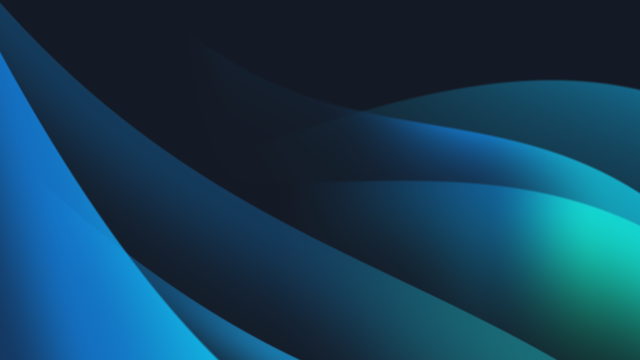
Reproduce this background procedurally as a WebGL 1 fragment shader.

```glsl
precision highp float;
// Dark backdrop with soft, glowing blue and teal ribbons sweeping in from both sides.
uniform vec2 u_resolution;

const vec3 NIGHT = vec3(0.08, 0.102, 0.145);

// Cubic height of a ribbon's upper edge at x
float edgeCurve(vec4 c, float x) {
  return c.x + x * (c.y + x * (c.z + x * c.w));
}

// Soft coverage of the area below an edge, at least a pixel wide
float coverage(float depth, float softness) {
  float w = max(softness, 1.0 / u_resolution.y);
  return smoothstep(-w, w, depth);
}

// Light that fades with squared depth below the edge
float falloff(float depth, float rate) {
  float d = max(depth, 0.0);
  return exp(-rate * d * d);
}

// Dim ribbon arching behind the others
vec3 backRibbon(vec3 col, vec2 p) {
  float depth = edgeCurve(vec4(0.442, 0.07, 1.193, -0.955), p.x) - p.y;
  float light = smoothstep(0.35, 1.1, p.x) * exp(-3.0 * max(depth, 0.0));
  return mix(col, mix(NIGHT, vec3(0.08, 0.42, 0.56), light), coverage(depth, 0.005));
}

// Translucent tail that turns into a bright blue and cyan band
vec3 middleRibbon(vec3 col, vec2 p) {
  float depth = edgeCurve(vec4(1.657, -3.861, 5.283, -2.616), p.x) - p.y;
  vec3 tint = mix(vec3(0.08, 0.44, 0.74), vec3(0.08, 0.66, 0.76), smoothstep(0.72, 0.95, p.x));
  float light = 0.14 * smoothstep(0.28, 0.37, p.x) + 0.86 * smoothstep(0.5, 0.75, p.x);
  light *= exp(-mix(9.0, 1.0, smoothstep(0.7, 0.97, p.x)) * max(depth, 0.0));
  float opacity = mix(0.45, 1.0, smoothstep(0.45, 0.65, p.x));
  return mix(col, mix(NIGHT, tint, light), opacity * coverage(depth, 0.005));
}

// Broad front ribbon with the turquoise highlight
vec3 frontRibbon(vec3 col, vec2 p) {
  float depth = edgeCurve(vec4(0.663, -1.043, 2.068, -1.315), p.x) - p.y;
  vec3 tint = mix(vec3(0.07, 0.42, 0.66), vec3(0.08, 0.83, 0.82), smoothstep(0.76, 0.93, p.x));
  tint.b *= 1.0 - 0.6 * max(depth, 0.0);
  float rate = mix(30.0, 10.0, smoothstep(0.55, 0.75, p.x));
  float light = smoothstep(0.42, 0.88, p.x) * falloff(depth, rate);
  return mix(col, mix(NIGHT, tint, light), coverage(depth, 0.005));
}

// Long diagonal ribbon across the lower left
vec3 diagonalRibbon(vec3 col, vec2 p) {
  float depth = edgeCurve(vec4(0.993, -2.003, 1.846, -0.983), p.x) - p.y;
  vec3 tint = mix(vec3(0.08, 0.23, 0.36), vec3(0.1, 0.43, 0.47), smoothstep(0.4, 0.87, p.x));
  float light = falloff(depth, mix(20.0, 8.0, smoothstep(0.4, 0.7, p.x)));
  return mix(col, mix(NIGHT, tint, light), coverage(depth, 0.004));
}

// Bright corner wing and the small fold showing beneath it
vec3 cornerWing(vec3 col, vec2 p) {
  float foldDepth = edgeCurve(vec4(0.604, -1.743, 0.97, 0.0), p.x) - p.y;
  float fold = coverage(foldDepth, 0.004);
  vec3 foldTint = mix(vec3(0.08, 0.27, 0.42), vec3(0.1, 0.48, 0.68), smoothstep(0.2, 0.47, p.x));
  col = mix(col, mix(vec3(0.08, 0.13, 0.19), foldTint, falloff(foldDepth, 80.0)), fold);

  float depth = edgeCurve(vec4(0.856, -3.265, 2.22, 0.0), p.x) - p.y;
  float sweep = p.x + 0.17 * p.y;
  vec3 wing = mix(vec3(0.08, 0.22, 0.38), vec3(0.08, 0.44, 0.76), smoothstep(0.0, 0.16, sweep));
  wing = mix(wing, vec3(0.07, 0.7, 0.87), smoothstep(0.14, 0.38, sweep));
  // The fold glows faintly through the wing
  wing += vec3(0.0, 0.025, 0.03) * fold * falloff(foldDepth, 60.0) * smoothstep(0.04, 0.12, p.x);
  return mix(col, wing, coverage(depth, 0.007));
}

void main() {
  vec2 p = gl_FragCoord.xy / u_resolution;
  vec3 col = NIGHT;
  col = backRibbon(col, p);
  col = middleRibbon(col, p);
  col = frontRibbon(col, p);
  col = diagonalRibbon(col, p);
  col = cornerWing(col, p);
  gl_FragColor = vec4(col, 1.0);
}
```
